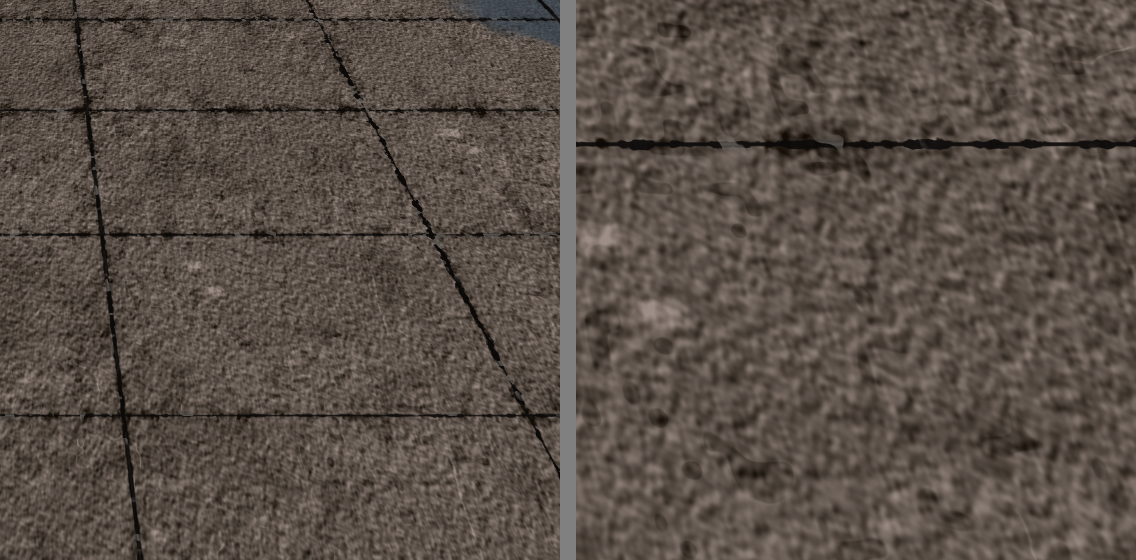
Left: the whole. Right: its middle third, enlarged.
This texture is drawn by a Shadertoy shader. Its source:

```glsl
const vec3 SOIL = vec3(0.16, 0.13, 0.10);
const vec3 PALE = vec3(0.51, 0.46, 0.43);
const vec3 GAP = vec3(0.045, 0.038, 0.035);
const vec3 WET = vec3(0.235, 0.265, 0.295);
const vec2 VANISH = vec2(0.013, 2.0026);   // where the column joints meet
const vec2 SLAB = vec2(0.4145, 0.1302);    // slab size on the ground plane
const vec2 SHIFT = vec2(0.287, 0.402);     // joint phase, in slabs

float hash(vec2 p) {
    vec3 q = fract(p.xyx * vec3(0.1031, 0.1030, 0.0973));
    q += dot(q, q.yzx + 33.33);
    return fract((q.x + q.y) * q.z);
}

float noise(vec2 p) {
    vec2 i = floor(p), f = fract(p);
    f = f * f * (3.0 - 2.0 * f);
    return mix(mix(hash(i), hash(i + vec2(1, 0)), f.x),
               mix(hash(i + vec2(0, 1)), hash(i + vec2(1, 1)), f.x), f.y);
}

float fbm(vec2 p) {
    float sum = 0.0, amp = 0.533;
    for (int i = 0; i < 4; i++) {
        sum += amp * noise(p);
        p = mat2(1.6, 1.2, -1.2, 1.6) * p + 7.3;
        amp *= 0.5;
    }
    return sum;
}

// Two-octave bumps for the grain
float bumps(vec2 p) {
    return 0.6 * noise(p) + 0.4 * noise(mat2(1.5, 1.1, -1.1, 1.5) * p + 5.1);
}

// Distance to the nearest whole number
float toLine(float x) {
    return abs(fract(x + 0.5) - 0.5);
}

float cover(float dist, float halfWidth, float soft) {
    return 1.0 - smoothstep(halfWidth - soft, halfWidth + soft, dist);
}

// Pale, ragged blob in slab coordinates
float spot(vec2 local, vec2 centre, float radius, float ragged) {
    float d = length((local - centre) * vec2(1.0, 0.75));
    return cover(d + (ragged - 0.5) * 0.05, radius, 0.010);
}

void mainImage(out vec4 fragColor, in vec2 fragCoord) {
    vec2 uv = fragCoord / iResolution.xy;
    float pixel = 1.0 / min(iResolution.x, iResolution.y);

    // Perspective ground plane and slab grid
    float depth = VANISH.y - uv.y;
    float slope = (uv.x - VANISH.x) / depth;
    vec2 ground = vec2(slope, 1.4 / depth);
    vec2 grid = vec2(slope, 1.0 / depth) / SLAB - SHIFT;
    vec2 id = floor(grid), local = fract(grid);

    // Grain lit from the side, flaking and broad stains
    vec2 toLight = vec2(-0.16, 0.27);
    vec2 fine = ground * 235.0, coarse = ground * 62.0;
    float grain = bumps(fine - toLight) - bumps(fine + toLight);
    float pits = bumps(fine * 1.1 + 31.0) - 0.5;
    float flake = fbm(coarse - toLight) - fbm(coarse + toLight);
    float worn = smoothstep(0.48, 0.66, fbm(ground * 9.0 + 3.7));
    float stain = fbm(ground * 13.0 + 21.0);
    float blot = smoothstep(0.59, 0.74, fbm(ground * 24.0 + 50.0));
    float ragged = fbm(ground * 85.0);
    float tone = 0.60 + 0.86 * grain + 0.48 * pits + flake * (0.08 + 0.55 * worn);
    tone += (stain - 0.5) * 0.32 - blot * 0.17;
    tone += (hash(id + 40.0) - 0.5) * 0.04 + 0.05 * (uv.x - 0.5);

    // Small sharp holes
    tone -= smoothstep(0.72, 0.82, noise(ground * 120.0 + 17.0)) * smoothstep(0.45, 0.6, stain) * 0.28;

    // Thin pale curls where the surface has peeled
    float curl = abs(fbm(ground * 19.0 + 11.0) - 0.5);
    tone += cover(curl, 0.008, 0.010) * worn * smoothstep(0.4, 0.65, ragged) * 0.35;

    // Spots on every fourth diagonal of slabs
    float spotted = 1.0 - step(0.5, mod(id.x - id.y, 4.0));
    float spots = max(spot(local, vec2(0.255, 0.79), 0.022, ragged),
                      spot(local, vec2(0.295, 0.64), 0.020, ragged));
    tone += spotted * spots * 0.46;

    // Long scratches on the nearer slabs of alternate columns
    float path = 0.71 + 0.07 * local.y + (noise(ground * 30.0) - 0.5) * 0.025;
    float scratch = cover(abs(local.x - path), 0.0025, 0.003);
    scratch *= smoothstep(0.10, 0.30, local.y) * smoothstep(0.38, 0.50, ragged);
    scratch *= (1.0 - mod(id.x, 2.0)) * smoothstep(5.0, 4.0, id.y);
    tone += scratch * 0.42;

    // Joint distances in canvas units, with finely crumbled edges
    float across = toLine(grid.x) * SLAB.x * depth / sqrt(1.0 + slope * slope);
    float along = toLine(grid.y) * SLAB.y * depth * depth;
    float rough = mod(floor(grid.x + 0.5), 2.0);
    float chip = min(fbm(ground * 130.0) - 0.5, 0.08);
    float column = across + chip * mix(0.006, 0.018, rough);
    float row = along + chip * 0.008;
    float width = mix(0.0036, 0.0027, rough) * (0.55 + 0.3 * depth);
    float joint = max(cover(column, width, pixel), cover(row, 0.0018, pixel) * 0.92);

    // Speckled grime and loose fragments beside the joints
    float near = min(across, along);
    float dirt = smoothstep(0.50, 0.60, fbm(ground * 75.0 + 8.0));
    dirt *= smoothstep(0.35, 0.6, noise(ground * 22.0 + 2.0));
    tone -= exp(-near / 0.009) * (0.10 + 0.75 * dirt);
    float crumbs = smoothstep(0.62, 0.72, noise(ground * vec2(170.0, 230.0)));
    crumbs *= exp(-near / 0.006) * smoothstep(0.42, 0.60, noise(ground * 25.0 + 4.0));

    // Damp corner, smooth and cool
    vec2 fromPool = (uv - vec2(0.985, 1.01)) / vec2(0.155, 0.082);
    float pool = cover(length(fromPool) + (stain - 0.5) * 0.7, 1.0, 0.16);

    vec3 colour = mix(SOIL, PALE, clamp(tone, -0.25, 1.3));
    colour = mix(colour, WET * (0.85 + 0.35 * tone), pool * 0.9);
    colour = mix(colour, GAP, joint);
    // A dirt sliver lies inside the wide joints
    float sliver = cover(abs(across - 0.0008), 0.0006, pixel) * (1.0 - rough);
    colour += SOIL * sliver * joint * 0.45 * smoothstep(0.4, 0.6, noise(ground * 40.0));
    colour = mix(colour, vec3(0.46, 0.44, 0.42), crumbs * 0.7);
    fragColor = vec4(clamp(colour, 0.0, 1.0), 1.0);
}
```
